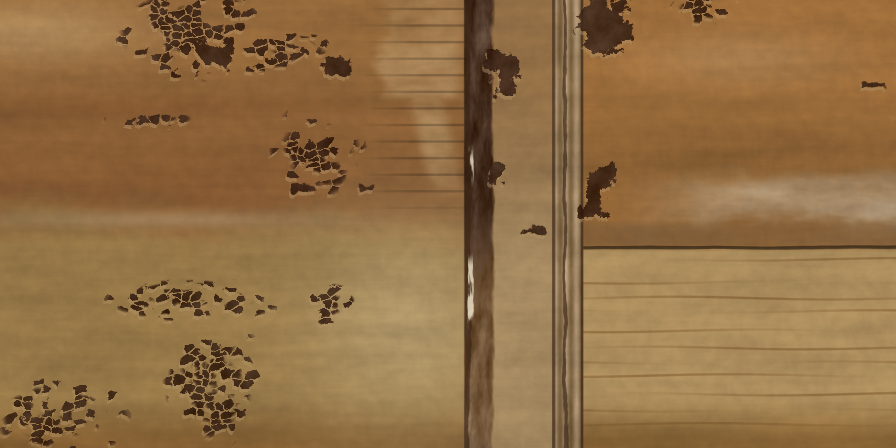
Write a Shadertoy shader that draws this texture.

```glsl
// Weathered ochre wall: stained panels, flaking plaster and a worn vertical post.

const vec4 CRUMBLES[9] = vec4[9](  // centre, radius
  vec4(.42, .93, .17, .12), vec4(.64, .88, .16, .05), vec4(.71, .66, .11, .13),
  vec4(.45, .33, .22, .05), vec4(.48, .14, .12, .17), vec4(.14, .07, .17, .09),
  vec4(.33, .735, .1, .02), vec4(.74, .32, .07, .06), vec4(1.58, .98, .1, .04));

const vec4 HOLES[10] = vec4[10](  // centre, half size
  vec4(1.35, .94, .06, .07), vec4(1.333, .57, .032, .065), vec4(1.125, .84, .035, .065),
  vec4(.755, .855, .035, .018), vec4(.48, .87, .04, .035), vec4(1.95, .81, .035, .009),
  vec4(.68, .58, .035, .01), vec4(.82, .58, .018, .008), vec4(1.19, .485, .04, .012),
  vec4(1.11, .61, .018, .025));

float hash(vec2 p) {
  p = fract(p * vec2(.1031, .1137));
  p += dot(p, p.yx + 33.3);
  return fract((p.x + p.y) * p.x * 7.3);
}

// Layered, rotated sines
float waves(vec2 p) {
  float sum = 0., amp = .5;
  for (int i = 0; i < 5; i++) {
    sum += amp * sin(p.x + 1.4 * sin(p.y * .8 + float(i))) * sin(p.y + 1.6 * sin(p.x * .7));
    p = mat2(1.5, 1.17, -1.17, 1.5) * p + 3.7;
    amp *= .62;
  }
  return sum;
}

// Cellular noise: nearest distance, second distance, cell id
vec3 cellular(vec2 p) {
  vec3 best = vec3(9., 9., 0.);
  for (int k = 0; k < 9; k++) {
    vec2 cell = floor(p) + vec2(k % 3 - 1, k / 3 - 1);
    float d = length(cell + .15 + .7 * vec2(hash(cell), hash(cell + 41.)) - p);
    if (d < best.x) best = vec3(d, best.x, hash(cell + 87.));
    else best.y = min(best.y, d);
  }
  return best;
}

float glow(vec2 p, vec2 centre, vec2 radius) {
  vec2 q = (p - centre) / radius;
  return exp(-dot(q, q));
}

float band(float x, float lo, float hi, float soft) {
  return smoothstep(lo - soft, lo + soft, x) * (1. - smoothstep(hi - soft, hi + soft, x));
}

float line(float x, float at, float width, float px) {
  return 1. - smoothstep(width, width + 1.5 * px, abs(x - at));
}

// Torn holes and clusters of missing chips
float decay(vec2 p, float px) {
  float rough = waves(p * 45.), cover = 0., hole = 0.;
  for (int i = 0; i < 9; i++)
    cover = max(cover, 1. - length((p - CRUMBLES[i].xy) / CRUMBLES[i].zw));
  for (int i = 0; i < 10; i++) {
    vec4 h = HOLES[i];
    vec2 q = abs(p - h.xy) - h.zw * .8;
    float d = length(max(q, 0.)) + min(max(q.x, q.y), 0.) + min(h.w, .03) * rough;
    hole = max(hole, 1. - smoothstep(-px, px, d));
  }
  vec3 cell = cellular(p * vec2(42., 58.) + .5 * rough);
  float chip = smoothstep(.06, .22, cell.y - cell.x);
  float lost = smoothstep(-.06, .06, cover * (.85 + .5 * waves(p * 17.)) - cell.z);
  return max(hole, chip * lost * step(.01, cover));
}

vec3 leftWall(vec2 p, float stain, float px) {
  vec3 upper = mix(vec3(.51, .34, .19), vec3(.58, .41, .23), smoothstep(.5, .95, p.y));
  vec3 lower = mix(vec3(.5, .36, .19), vec3(.59, .47, .28), smoothstep(0., .12, p.y));
  vec3 col = mix(lower, upper, smoothstep(.42, .58, p.y + .05 * stain));
  col = mix(col, vec3(.73, .58, .39), .75 * glow(p, vec2(.08, .93), vec2(.24, .07)));
  col = mix(col, vec3(.69, .6, .43), .75 * glow(p, vec2(.92, .28), vec2(.24)));
  col = mix(col, vec3(.63, .53, .39), .6 * glow(p, vec2(.35, .51), vec2(.4, .02)));
  col = mix(col, vec3(.45, .29, .16), .45 * glow(p, vec2(.3, .76), vec2(.5, .03)));
  float plaster = band(p.x + .03 * stain, .85, 1.03, .02) * smoothstep(.77, .79, p.y);
  plaster = max(plaster, band(p.x + .25 * p.y, 1.11, 1.18, .02) * band(p.y, .58, .8, .04));
  col = mix(col, vec3(.7, .57, .4), plaster * (.5 + .4 * stain));
  float boards = smoothstep(.78, .95, p.x) * smoothstep(.5, .6, p.y);
  return col * (1. - .22 * boards * line(fract(p.y / .037) * .037, .018, .001, px));
}

vec3 rightWall(vec2 p, float stain, float px) {
  vec3 upper = mix(vec3(.56, .39, .21), vec3(.62, .43, .23), smoothstep(.6, .95, p.y));
  vec3 lower = mix(vec3(.52, .38, .2), vec3(.67, .55, .36), smoothstep(0., .13, p.y));
  vec3 col = mix(lower, upper, smoothstep(.435, .455, p.y));
  col = mix(col, vec3(.68, .53, .36), .5 * glow(p, vec2(1.65, .87), vec2(.22, .06)));
  float drips = .5 + .5 * waves(p * vec2(70., 5.));
  col = mix(col, vec3(.47, .33, .17), .45 * drips * glow(p, vec2(1.6, .64), vec2(.25, .07)));
  float lime = band(p.y + .025 * stain, .5, .6, .025) * smoothstep(1.35, 1.75, p.x);
  col = mix(col, vec3(.72, .65, .55), lime * (.65 + .3 * stain));
  col = mix(col, vec3(.48, .36, .23), band(p.y, .45, .5, .012) * (.55 + .4 * stain));
  for (float i = 0.; i < 11.; i++) {
    float y = .035 + .037 * i + .018 * hash(vec2(i, 5.)) + .003 * sin(p.x * 9. + i * 4.);
    float fade = .28 + .28 * sin(p.x * 5. + i * 2.3);
    col = mix(col, vec3(.48, .34, .17), fade * line(p.y, y, .001, px));
  }
  return col * (1. - .5 * line(p.y, .447 + .003 * stain, .002, px));
}

vec3 post(vec2 p, float px) {
  float flake = waves(p * vec2(55., 16.)), x = p.x + .005 * flake;
  vec3 col = mix(vec3(.64, .53, .37), vec3(.57, .43, .27), smoothstep(.35, .85, p.y));
  vec3 bark = mix(vec3(.44, .33, .22), vec3(.27, .18, .12), smoothstep(.3, .55, p.y + .1 * flake));
  col = mix(col, bark + .14 * flake, 1. - smoothstep(1.095, 1.105, x));
  vec3 trim = vec3(.56, .46, .33) + .09 * sin(p.x * 260.) + .07 * flake;
  col = mix(col, trim, smoothstep(1.232, 1.238, p.x));
  float seams = max(line(x, 1.043, .005, px), line(p.x, 1.236, .002, px));
  seams = max(seams, max(line(x, 1.262, .002, px), line(p.x, 1.3, .002, px)));
  col = mix(col, vec3(.23, .15, .09), .7 * seams);
  float paint = max(band(p.y, .28, .42, .02), band(p.y, .6, .66, .02));
  return mix(col, vec3(.82, .77, .67), paint * line(x, 1.051, .005, px) * smoothstep(-.3, .1, flake));
}

void mainImage(out vec4 fragColor, in vec2 fragCoord) {
  float px = 1. / iResolution.y;
  vec2 p = fragCoord / iResolution.xy * vec2(2., 1.);
  float stain = waves(p * vec2(7., 19.)), streak = waves(p * vec2(3., 42.));
  vec3 col = p.x < 1.17 ? leftWall(p, stain, px) : rightWall(p, stain, px);
  col = mix(col, post(p, px), band(p.x, 1.036, 1.302, px));
  col *= 1. + .055 * (stain + streak) + .04 * waves(p * 65.);
  // Cavities with a pale lower lip
  float cavity = decay(p, px), lip = decay(p + vec2(.003, .008), px);
  col = mix(col, vec3(.7, .58, .41), .45 * lip * (1. - cavity));
  col = mix(col, vec3(.22, .13, .08) + .07 * waves(p * 38.), .88 * cavity);
  fragColor = vec4(clamp(col, 0., 1.), 1.);
}
```
